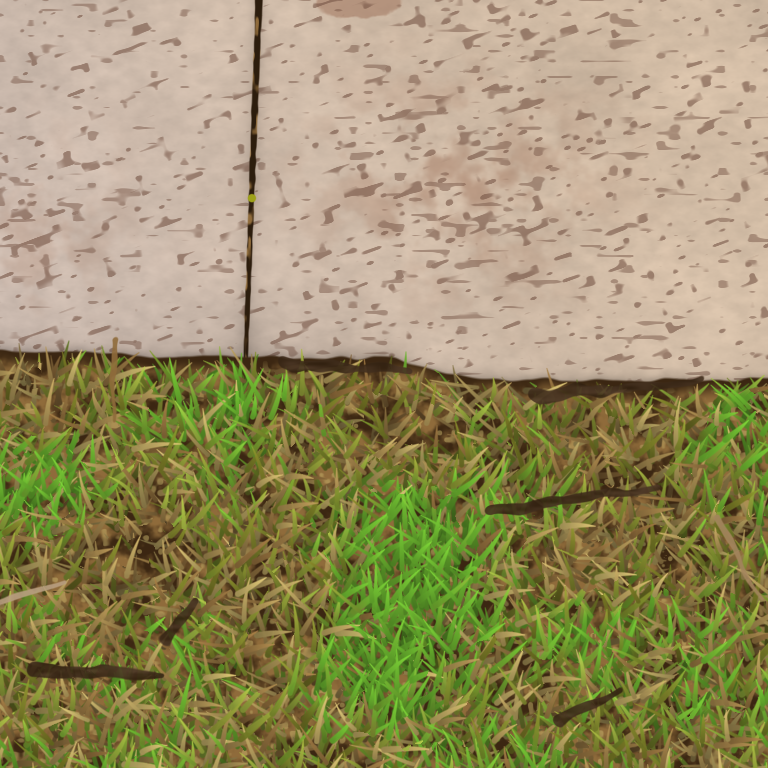
Reproduce this texture procedurally as a WebGL 2 fragment shader.

```glsl
#version 300 es
precision highp float;
// Weathered concrete slab with a dark joint, bordered below by patchy grass, soil and twigs.
uniform vec2 u_resolution;
out vec4 fragColor;

const vec3 CONCRETE_COOL = vec3(.79, .725, .685);
const vec3 CONCRETE_WARM = vec3(.82, .735, .645);
const vec3 STAIN = vec3(.64, .48, .39);
const vec3 PIT = vec3(.46, .33, .27);
const vec3 STRAW = vec3(.78, .70, .42);
const vec3 GREEN = vec3(.62, .69, .25);
const vec3 BRIGHT = vec3(.43, .73, .19);
const vec3 OLIVE = vec3(.47, .47, .14);
const vec3 BROWN = vec3(.56, .42, .23);
const vec3 DARK = vec3(.23, .15, .07);
const vec2 JOINT_TOP = vec2(.337, 1.0);
const vec2 JOINT_FOOT = vec2(.320, .535);
const float CELL = .036;
const int LAYERS = 10;

// Growth patches: centre, radius, lushness (negative is bare).
const vec4 PATCHES[12] = vec4[12](
  vec4(.53, .27, .09, .55), vec4(.52, .12, .10, .5), vec4(.96, .46, .05, .6),
  vec4(.30, .50, .07, .45), vec4(.04, .36, .07, .45), vec4(.78, .18, .07, .45),
  vec4(.05, .51, .06, -.7), vec4(.18, .29, .07, -.6), vec4(.33, .23, .06, -.5),
  vec4(.52, .44, .06, -.45), vec4(.79, .41, .08, -.5), vec4(.77, .26, .05, -.6));

// Twigs as end points; the first DARK_TWIGS are dark, the rest pale.
const int DARK_TWIGS = 6;
const vec4 TWIGS[9] = vec4[9](
  vec4(.04, .130, .21, .121), vec4(.64, .335, .855, .366), vec4(.215, .165, .255, .222),
  vec4(.73, .065, .81, .100), vec4(.37, .527, .53, .519), vec4(.70, .484, .91, .504),
  vec4(.147, .557, .151, .452), vec4(.935, .33, .99, .22), vec4(.0, .218, .085, .242));

float hash(vec2 p) {
  vec3 q = fract(vec3(p.xyx) * .1031);
  q += dot(q, q.yzx + 33.33);
  return fract((q.x + q.y) * q.z);
}

float noise(vec2 p) {
  vec2 i = floor(p), f = fract(p);
  f = f * f * (3. - 2. * f);
  return mix(mix(hash(i), hash(i + vec2(1, 0)), f.x),
             mix(hash(i + vec2(0, 1)), hash(i + 1.), f.x), f.y);
}

float fbm(vec2 p) {
  float sum = 0., amp = .5;
  for (int i = 0; i < 4; i++) {
    sum += amp * noise(p);
    p = mat2(1.6, 1.2, -1.2, 1.6) * p + 7.3;
    amp *= .5;
  }
  return sum / .9375;
}

float spot(vec2 p, vec2 c, vec2 r) { p = (p - c) / r; return exp(-dot(p, p)); }

float slabEdge(float x) {
  return mix(.544, .535, smoothstep(0., .3, x)) - .029 * smoothstep(.49, .64, x)
       + .006 * (noise(vec2(x * 45., 3.)) - .5);
}

// x: distance to the segment, y: position along it from 0 to 1.
vec2 segment(vec2 p, vec2 a, vec2 b) {
  vec2 d = b - a;
  float t = clamp(dot(p - a, d) / dot(d, d), 0., 1.);
  return vec2(length(p - a - d * t), t);
}

vec3 concrete(vec2 p, float px) {
  vec3 c = mix(CONCRETE_COOL, CONCRETE_WARM, smoothstep(.1, 1., p.x * .7 + p.y * .4));
  c *= 1. + .13 * (fbm(p * 9.) - .5) + .10 * (fbm(p * vec2(60, 95)) - .5);
  // Stains, then pits and short scratches
  float worn = spot(p, vec2(.60, .76), vec2(.17, .13)) + .5 * spot(p, vec2(.05, .70), vec2(.12));
  c = mix(c, STAIN, .55 * worn * smoothstep(.42, .72, fbm(p * 24. + 4.)));
  float chip = length((p - vec2(.47, 1.)) / vec2(.06, .025)) + .5 * (fbm(p * 40.) - .5);
  c = mix(c, STAIN, .6 * (1. - smoothstep(.9, 1.05, chip)));
  vec2 q = mat2(.94, -.34, .34, .94) * p;
  float density = .10 * worn + .09 * (fbm(p * 6. + 11.) - .5);
  float pits = smoothstep(.80, .92, noise(q * vec2(65, 130)) + density);
  pits = max(pits, .8 * smoothstep(.83, .93, noise(p * vec2(50, 150) + 31.) + density));
  c = mix(c, PIT, .6 * pits);
  // Joint with debris
  vec2 j = segment(p, JOINT_TOP, JOINT_FOOT);
  float w = mix(.0045, .0028, j.y) + .0015 * (noise(p * 90.) - .5);
  c *= 1. - .16 * exp(-j.x / .010);
  vec3 fill = mix(DARK * .75, BROWN, smoothstep(.62, .9, noise(vec2(p.x * 200., p.y * 70.))));
  c = mix(c, fill, 1. - smoothstep(w - px, w + px, j.x));
  return mix(c, vec3(.62, .63, .1), smoothstep(.3, .6, spot(p, vec2(.328, .742), vec2(.006))));
}

vec3 soil(vec2 p, float depth) {
  vec3 c = mix(DARK, BROWN, smoothstep(.3, .7, fbm(p * 38.)));
  c = mix(c, STRAW, .5 * smoothstep(.64, .85, noise(p * 110.)));
  return mix(DARK, c, smoothstep(.002, .03, depth + .015 * (noise(p * 30.) - .5)));
}

vec3 addTwigs(vec3 c, vec2 p, float px) {
  vec2 wobble = .010 * (vec2(noise(p * 28.), noise(p * 28. + 9.)) - .5);
  for (int i = 0; i < 9; i++) {
    bool dark = i < DARK_TWIGS;
    vec2 s = segment(p + wobble, TWIGS[i].xy, TWIGS[i].zw);
    float w = (dark ? .009 : .0048) * (1. - .5 * s.y) * (.6 + .6 * noise(p * 60.));
    vec3 bark = dark ? mix(DARK * .8, vec3(.42, .32, .25), .5 * noise(p * vec2(50, 190)))
                     : mix(BROWN, vec3(.72, .62, .50), float(i - DARK_TWIGS) * .5);
    c = mix(c, bark, .9 * (1. - smoothstep(w - px, w + px, s.x)));
  }
  return c;
}

vec3 addBlades(vec3 c, vec2 p, float px) {
  float lush = .9 * (fbm(p * 11. + 2.) - .5);
  for (int i = 0; i < 12; i++) lush += PATCHES[i].w * spot(p, PATCHES[i].xy, vec2(PATCHES[i].z));
  for (int layer = 0; layer < LAYERS; layer++) {
    float height = float(layer) / float(LAYERS - 1);
    vec2 shift = vec2(.37, .61) * float(layer);
    vec2 base = floor(p / CELL + shift);
    for (int k = 0; k < 9; k++) {
      vec2 id = base + vec2(k % 3 - 1, k / 3 - 1);
      vec2 seed = id + float(layer) * 57. + 100.;
      float kind = hash(seed), tone = hash(seed + 13.7), turn = hash(seed + 41.3);
      vec2 mid = (id - shift + vec2(hash(seed + 5.1), hash(seed + 23.9))) * CELL;
      if (mid.y > slabEdge(mid.x) - .014 || tone > .85 + lush * .6) continue;
      bool dry = kind > .58 + lush * .7;
      float angle = (turn - .5) * (dry ? 3.1 : 2.1);
      vec2 dir = vec2(sin(angle), cos(angle)), side = vec2(dir.y, -dir.x);
      float len = mix(.026, .064, hash(seed + 71.));
      float t = clamp(dot(p - mid, dir) / len + .5, 0., 1.);
      vec2 spine = mid + dir * len * (t - .5) + side * (kind - .5) * .02 * t * t;
      float w = mix(.0024, .0042, turn) * (1. - .85 * t * t);
      float cover = 1. - smoothstep(w - px, w + px, length(p - spine));
      vec3 leaf = mix(OLIVE, GREEN, tone * 1.3);
      leaf = mix(leaf, BRIGHT, smoothstep(.25, .75, lush + .65 * fract(tone * 7.)));
      if (dry) leaf = mix(BROWN, STRAW, fract(kind * 9.));
      leaf *= mix(.62, 1.06, height) * mix(.78, 1.12, t);
      c = mix(c, leaf, cover * .95);
    }
  }
  return c;
}

void main() {
  vec2 p = gl_FragCoord.xy / u_resolution;
  float px = 1. / u_resolution.y;
  float depth = slabEdge(p.x) - p.y;
  vec3 c = concrete(p, px);
  if (depth > -.05) {
    c *= 1. - .2 * exp(-abs(depth) / .007);
    c = mix(c, soil(p, depth), smoothstep(-px, px * 2., depth));
    c = addBlades(c, p, px);
    c = addTwigs(c, p, px);
  }
  fragColor = vec4(clamp(c, 0., 1.), 1.);
}
```
